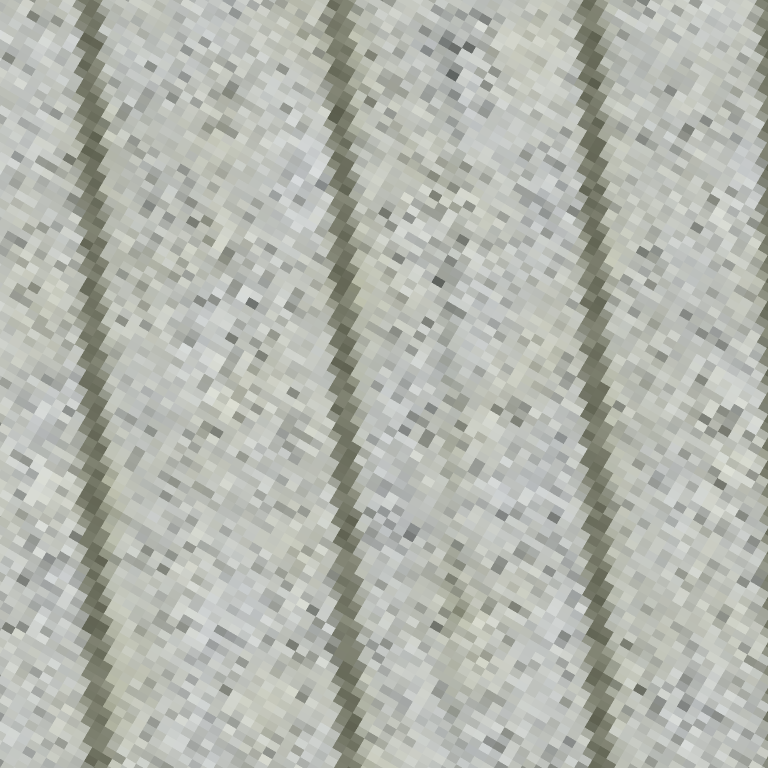
This texture is drawn by a WebGL 1 fragment shader. Its source:

```glsl
precision highp float;

uniform vec2 u_resolution;

#define CELL_SIZE vec2(0.0150, 0.0105)
#define CELL_ANGLE 0.53
#define GROOVE_START 0.122
#define GROOVE_SPACING 0.3265
#define LAST_GROOVE 1.009
#define GROOVE_HALF_WIDTH 0.0155
#define GROOVE_TILT 0.0115
#define STONE_COLOR vec3(0.772, 0.784, 0.760)
#define GROOVE_COLOR vec3(0.425, 0.435, 0.370)
#define MOSS_COLOR vec3(0.660, 0.675, 0.575)
#define GRAIN_CONTRAST 0.115
#define SPECK_DEPTH 0.23

float hash(vec2 p) {
  vec3 q = fract(p.xyx * vec3(0.1031, 0.1030, 0.0973));
  q += dot(q, q.yzx + 33.33);
  return fract((q.x + q.y) * q.z);
}

float cornerSlope(vec2 corner, vec2 offset) {
  float angle = 6.2832 * hash(corner + 71.0);
  return dot(vec2(cos(angle), sin(angle)), offset);
}

// Gradient noise, roughly -0.7 to 0.7
float gradientNoise(vec2 p) {
  vec2 i = floor(p);
  vec2 f = p - i;
  vec2 w = f * f * f * (f * (f * 6.0 - 15.0) + 10.0);
  vec2 e = vec2(1.0, 0.0);
  float low = mix(cornerSlope(i, f), cornerSlope(i + e, f - e), w.x);
  float high = mix(cornerSlope(i + e.yx, f - e.yx), cornerSlope(i + 1.0, f - 1.0), w.x);
  return mix(low, high, w.y);
}

// Stone tint and grain of one mosaic cell
vec3 stoneColor(vec2 center, vec2 cell) {
  float cloud = gradientNoise(center * 6.0 + 40.0);
  float tint = gradientNoise(center * vec2(9.0, 7.0) + 15.0);
  float roughness = clamp(1.0 + 0.9 * gradientNoise(center * 8.0 + 90.0), 0.5, 1.5);
  float patches = gradientNoise(center * 45.0 + 25.0);

  float grain = (hash(cell + 300.0) - 0.5) * GRAIN_CONTRAST * roughness;
  float speck = pow(hash(cell + 517.0), 6.0) * SPECK_DEPTH * roughness;
  vec3 color = STONE_COLOR + grain - speck + 0.035 * cloud + 0.03 * patches;

  // Cool and yellowish areas, with slight hue changes from cell to cell
  float hue = tint + 0.5 * (hash(cell + 811.0) - 0.5);
  return color + vec3(-0.004, 0.0, 0.045) * hue;
}

// Grooves with moss on their right side and a faint streak between them
vec3 weatherGrooves(vec3 color, vec2 center, vec2 cell) {
  for (int i = 0; i < 4; i++) {
    float n = float(i);
    float x = min(GROOVE_START + GROOVE_SPACING * n, LAST_GROOVE);
    float along = gradientNoise(vec2(n * 7.3 + 3.5, center.y * 9.0));
    float d = center.x - x + GROOVE_TILT * (center.y - 0.5) + 0.003 * along;

    float reach = d > 0.0 ? 0.034 : 0.014;
    float moss = exp(-d * d / (reach * reach)) * clamp(0.55 + 0.7 * along, 0.15, 0.9);
    color = mix(color, MOSS_COLOR + 0.6 * (color - STONE_COLOR), moss * 0.8);

    float oddGroove = mod(n, 2.0);
    float streakOffset = d - 0.075 - 0.065 * oddGroove;
    float streak = exp(-streakOffset * streakOffset / 0.00028);
    float breaks = clamp(0.5 + 1.5 * gradientNoise(center * vec2(20.0, 17.0)), 0.0, 1.0);
    color -= vec3(0.105, 0.102, 0.115) * streak * breaks * (0.6 + 0.5 * oddGroove);

    float groove = 1.0 - smoothstep(GROOVE_HALF_WIDTH * 0.55, GROOVE_HALF_WIDTH * 1.3, abs(d));
    float wear = 0.13 * (hash(cell + 123.0) - 0.4)
      + 0.09 * gradientNoise(vec2(n * 5.0, center.y * 24.0));
    color = mix(color, GROOVE_COLOR + wear, groove * 0.95);
  }
  return color;
}

// Flat colour of the tilted rectangle that holds the point
vec3 mosaicColor(vec2 p) {
  float c = cos(CELL_ANGLE);
  float s = sin(CELL_ANGLE);
  vec2 longAxis = vec2(c, -s);
  vec2 shortAxis = vec2(s, c);
  vec2 cell = floor(vec2(dot(p, longAxis), dot(p, shortAxis)) / CELL_SIZE);
  vec2 middle = (cell + 0.5) * CELL_SIZE;
  vec2 center = middle.x * longAxis + middle.y * shortAxis;
  return weatherGrooves(stoneColor(center, cell), center, cell);
}

void main() {
  // Average four samples to smooth the cell edges
  vec3 color = vec3(0.0);
  for (int i = 0; i < 4; i++) {
    float n = float(i);
    vec2 jitter = vec2(mod(n, 2.0), floor(n * 0.5)) * 0.5 - 0.25;
    color += mosaicColor((gl_FragCoord.xy + jitter) / u_resolution);
  }
  gl_FragColor = vec4(clamp(color * 0.25, 0.0, 1.0), 1.0);
}
```
